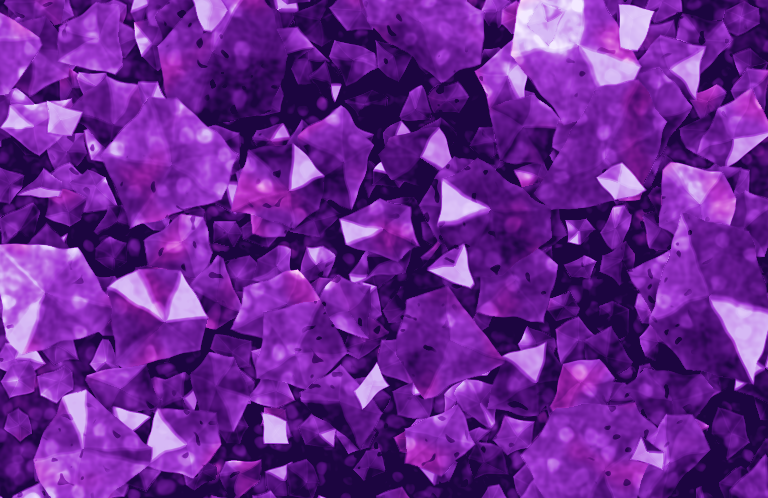
A WebGL 1 fragment shader for this texture:

```glsl
precision highp float;
uniform vec2 u_resolution;

const float TAU = 6.2831853;
const vec2 LIGHT = vec2(-0.45, 0.89);

float hash(vec2 p) {
  vec3 q = fract(p.xyx * 0.1031);
  q += dot(q, q.yzx + 33.33);
  return fract((q.x + q.y) * q.z);
}

vec2 hash2(vec2 p) {
  return vec2(hash(p + 3.7), hash(p + 41.3));
}

float gradientDot(vec2 corner, vec2 offset) {
  float angle = TAU * hash(corner + 71.0);
  return dot(vec2(cos(angle), sin(angle)), offset);
}

float gradientNoise(vec2 p) {
  vec2 i = floor(p), f = fract(p);
  vec2 u = f * f * f * (f * (f * 6.0 - 15.0) + 10.0);
  vec2 e = vec2(1.0, 0.0);
  float low = mix(gradientDot(i, f), gradientDot(i + e, f - e), u.x);
  float high = mix(gradientDot(i + e.yx, f - e.yx), gradientDot(i + 1.0, f - 1.0), u.x);
  return mix(low, high, u.y);
}

float fbm(vec2 p) {
  float sum = 0.0, gain = 0.6;
  for (int i = 0; i < 4; i++) {
    sum += gain * gradientNoise(p);
    p = mat2(1.6, 1.2, -1.2, 1.6) * p + 5.3;
    gain *= 0.6;
  }
  return sum;
}

// Flat angular patches with softly blended borders, from -0.5 to 0.5
float shards(vec2 p) {
  vec2 base = floor(p);
  float sum = 0.0, total = 0.0001;
  for (int y = -1; y <= 1; y++)
    for (int x = -1; x <= 1; x++) {
      vec2 id = base + vec2(x, y);
      float weight = exp(-32.0 * length(p - id - hash2(id)));
      sum += weight * hash(id + 19.0);
      total += weight;
    }
  return sum / total - 0.5;
}

// Pyramid seen from above: x = gauge (1 at the outline), y = tone, z = paleness
vec3 crystal(vec2 q, vec2 id, float sides, float paleOdds, float soft) {
  float spin = TAU * hash(id + 5.0);
  vec3 top = vec3(-9.0, 0.0, 0.0), next = top;
  for (int i = 0; i < 7; i++) {
    float k = float(i);
    if (k >= sides) break;
    vec2 key = id + vec2(k * 7.0, k * 13.0 + 2.0);
    vec2 r = hash2(key);
    float angle = spin + TAU * (k + 0.5 * (r.x - 0.5)) / sides;
    vec2 dir = vec2(cos(angle), sin(angle));
    float gauge = dot(q, dir) / mix(0.55, 1.1, r.y);
    float tone = 0.32 * (hash(key + 9.0) - 0.5) + 0.07 * dot(dir, LIGHT);
    tone += 0.35 * (r.x - 0.5) * gauge;
    vec3 facet = vec3(gauge, tone, step(hash(key + 27.0), paleOdds));
    if (gauge > top.x) { next = top; top = facet; }
    else if (gauge > next.x) next = facet;
  }
  float gap = top.x - next.x;
  vec2 look = mix(next.yz, top.yz, 0.5 + 0.5 * smoothstep(0.0, 2.0 * soft, gap));
  look.x += 0.05 * (1.0 - smoothstep(0.0, 0.08, gap));
  look.x += 0.07 * smoothstep(0.84, 0.97, top.x);
  return vec3(max(top.x, 0.6 * length(q)), look);
}

// Paints scattered crystals over a surface of (tone, paleness, seed)
vec3 paintLayer(vec3 surface, vec2 p, float cell, float radius, float sides,
                float density, float lift, float paleOdds, float seed) {
  vec2 g = p / cell + seed;
  vec2 base = floor(g);
  for (int y = 1; y >= -1; y--)
    for (int x = -1; x <= 1; x++) {
      vec2 id = base + vec2(x, y);
      float size = radius * mix(0.7, 1.0, hash(id + 15.0));
      vec2 q = (g - id - 0.2 - 0.6 * hash2(id)) / size;
      if (hash(id + 88.0) > density || length(q) > 2.0) continue;
      float soft = 0.003 / (cell * size);
      float count = sides + floor(2.0 * hash(id + 6.0));
      vec3 c = crystal(q, id, count, paleOdds, soft);
      float own = hash(id + 52.0);
      float mask = 1.0 - smoothstep(1.0 - soft, 1.0 + soft, c.x);
      surface.x -= 0.09 * (1.0 - smoothstep(1.0, 1.2, c.x)) * (1.0 - mask);
      surface.xy = mix(surface.xy, vec2(lift + 0.36 * (own - 0.5) + c.y, c.z), mask);
      surface.z = mix(surface.z, own, step(0.5, mask));
    }
  return surface;
}

vec3 blendStop(vec3 color, vec3 stop, float from, float to, float tone) {
  return mix(color, stop, clamp((tone - from) / (to - from), 0.0, 1.0));
}

vec3 amethyst(float tone) {
  vec3 color = vec3(0.11, 0.02, 0.25);
  color = blendStop(color, vec3(0.26, 0.04, 0.42), 0.05, 0.20, tone);
  color = blendStop(color, vec3(0.43, 0.11, 0.61), 0.20, 0.44, tone);
  color = blendStop(color, vec3(0.64, 0.23, 0.84), 0.44, 0.69, tone);
  color = blendStop(color, vec3(0.75, 0.46, 0.90), 0.69, 0.85, tone);
  color = blendStop(color, vec3(0.84, 0.72, 0.96), 0.85, 0.95, tone);
  return blendStop(color, vec3(0.95, 0.91, 1.00), 0.97, 1.15, tone);
}

void main() {
  vec2 uv = gl_FragCoord.xy / u_resolution;
  vec2 p = gl_FragCoord.xy / u_resolution.y;
  vec2 bent = p + 0.009 * vec2(gradientNoise(p * 20.0), gradientNoise(p * 20.0 + 40.0));

  // Dark bed, three crystal sizes, then small bright glints
  vec3 surface = vec3(0.26 + 0.3 * shards(bent * 24.0), 0.0, 0.3);
  surface = paintLayer(surface, bent, 0.085, 0.60, 5.0, 0.92, 0.42, 0.04, 11.0);
  surface = paintLayer(surface, bent, 0.160, 0.60, 5.0, 0.75, 0.48, 0.05, 37.0);
  surface = paintLayer(surface, bent, 0.260, 0.58, 6.0, 0.62, 0.58, 0.07, 64.0);
  surface = paintLayer(surface, bent, 0.170, 0.22, 3.0, 0.25, 0.55, 0.85, 93.0);

  // Cloudy, fractured interior, shifted for each crystal
  vec2 inner = bent + 7.0 * surface.z;
  float grain = 0.36 * fbm(inner * 11.0) + 0.26 * shards(inner * 19.0);
  grain += 0.12 * gradientNoise(inner * 70.0);
  float region = 0.30 * gradientNoise(p * 2.3 + 8.0);
  region += 0.16 * (1.0 - smoothstep(0.0, 0.28, uv.x));
  region += 0.17 * smoothstep(0.6, 1.0, uv.x) * (2.0 * uv.y - 0.7);
  float tone = surface.x + grain + region;
  float spots = smoothstep(0.32, 0.42, gradientNoise(inner * 45.0));
  tone -= 0.30 * spots * smoothstep(0.0, 0.2, gradientNoise(p * 5.0));
  tone = mix(tone, 0.95 + 0.25 * (surface.x - 0.5) + 0.3 * grain, surface.y);

  // Magenta gleams inside the stone
  float blush = smoothstep(0.12, 0.5, gradientNoise(inner * 9.0 + 30.0)) * (1.0 - surface.y);
  vec3 color = amethyst(tone);
  color += blush * smoothstep(0.1, 0.6, tone) * vec3(0.10, -0.02, -0.03);
  gl_FragColor = vec4(clamp(color, 0.0, 1.0), 1.0);
}
```
